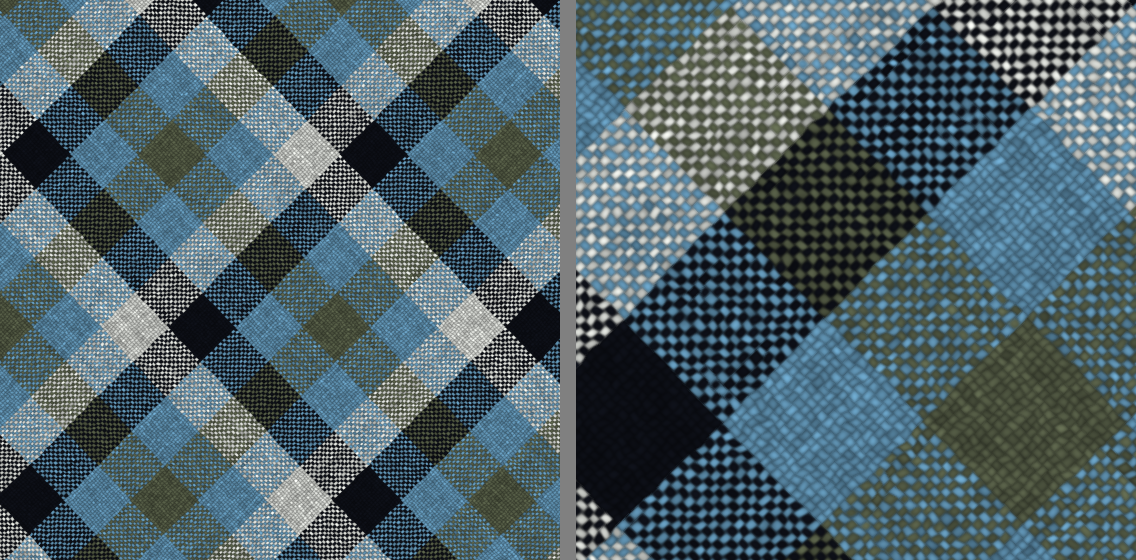
Left: the whole. Right: its middle third, enlarged.
This texture is drawn by a three.js fragment shader. Its source:

```glsl
// Plain-woven check cloth laid on the diagonal: two thread systems share one
// five-stripe sequence, and a cosine lattice decides which thread lies on top.
// Hash and noise vary thread tone, thickness, fibre grain and straightness.

varying vec2 vUv;

const float PI = 3.14159265;

// Layout: centre of one black square and the two repeat vectors
const vec2 ORIGIN = vec2(0.0645, 0.7250);
const vec2 REPEAT_DOWN = vec2(0.2956, -0.3090);
const vec2 REPEAT_UP = vec2(0.3070, 0.3085);
const float STRIPES = 5.0;
const float THREADS = 16.0;          // threads in each stripe

// Yarn colours
const vec3 BLACK = vec3(0.050, 0.060, 0.090);
const vec3 BLUE = vec3(0.375, 0.575, 0.700);
const vec3 OLIVE = vec3(0.335, 0.365, 0.275);
const vec3 WHITE = vec3(0.835, 0.845, 0.825);

// Weave relief and wear
const float GAP_SHADE = 0.56;        // brightness between threads
const float RELIEF = 0.43;           // extra brightness on thread crowns
const float EDGE = 0.50;             // softness where threads cross
const float ROW_PULL = 0.08;         // stretch of floats into level rows
const float FLOAT_PULL = 0.24;       // stretch of floats along their thread
const float JITTER = 0.50;           // uneven spacing, in threads
const float SLUB = 0.30;             // extra cover of thick yarn
const float TONE_VARIATION = 0.16;
const float GRAIN = 0.32;
const float WOBBLE = 0.0035;
const float SAMPLE_OFFSET = 0.0004;  // smoothing, in canvas units

float hash(vec2 p) {
  vec3 q = fract(vec3(p.xyx) * 0.1031);
  q += dot(q, q.yzx + 33.33);
  return fract((q.x + q.y) * q.z);
}

float noise(vec2 p) {
  vec2 i = floor(p);
  vec2 f = fract(p);
  f = f * f * (3.0 - 2.0 * f);
  return mix(mix(hash(i), hash(i + vec2(1.0, 0.0)), f.x),
             mix(hash(i + vec2(0.0, 1.0)), hash(i + 1.0), f.x), f.y);
}

float cross2(vec2 a, vec2 b) {
  return a.x * b.y - a.y * b.x;
}

// Stripe order: black, blue, olive, blue, white
vec3 yarnColour(float thread) {
  float stripe = floor(mod(thread + 0.5, STRIPES * THREADS) / THREADS);
  if (stripe < 0.5) return BLACK;
  if (stripe > 3.5) return WHITE;
  return abs(stripe - 2.0) < 0.5 ? OLIVE : BLUE;
}

// Yarn colour with its own tone and a slow change along its length
vec3 yarn(float thread, float along, float seed) {
  float tone = hash(vec2(thread, seed)) - 0.5;
  float drift = noise(vec2(along * 0.3, thread * 3.0 + seed)) - 0.5;
  return yarnColour(thread) * (1.0 + TONE_VARIATION * (tone + drift));
}

// Occasional thick lengths of yarn
float slub(float thread, float along, float seed) {
  float thick = noise(vec2(along * 0.13 + seed, thread + 0.5));
  return smoothstep(0.68, 0.92, thick);
}

vec3 cloth(vec2 uv) {
  // Slightly uneven cloth, then position counted in threads
  vec2 bend = vec2(noise(uv * 7.0), noise(uv * 7.0 + 31.0)) - 0.5;
  vec2 p = uv - ORIGIN + WOBBLE * bend;
  vec2 repeats = vec2(cross2(p, REPEAT_UP), cross2(REPEAT_DOWN, p))
               / cross2(REPEAT_DOWN, REPEAT_UP);
  vec2 st = repeats * STRIPES * THREADS + 0.5 * THREADS;
  vec2 q = st * 0.55 + 300.0;
  st += JITTER * (vec2(noise(q), noise(q + 57.0)) - 0.5);
  vec2 id = floor(st);

  // Plain-weave checker; each float reaches past its cell along its thread
  float level = cos(PI * (st.x - st.y)) * (1.0 + ROW_PULL);
  float upright = cos(PI * (st.x + st.y)) * (1.0 - ROW_PULL);
  vec2 crest = abs(sin(PI * st));
  float weave = 0.5 * (level - upright) + FLOAT_PULL * (crest.x - crest.y);
  float cover = SLUB * (slub(id.x, st.y, 11.0) - slub(id.y, st.x, 47.0));
  float over = smoothstep(-EDGE, EDGE, weave + cover);

  vec3 colour = mix(yarn(id.y, st.x, 5.0), yarn(id.x, st.y, 83.0), over);

  // Rounded crowns, dark gaps and fibre grain
  float crown = sqrt(abs(weave));
  float grain = 0.5 * hash(id + 200.0) + 0.5 * noise(st * 1.7 + 400.0) - 0.5;
  return colour * (GAP_SHADE + RELIEF * crown) * (1.0 + GRAIN * grain);
}

void main() {
  // Four nearby samples smooth the fine weave
  vec3 sum = vec3(0.0);
  for (int i = 0; i < 2; i++) {
    for (int j = 0; j < 2; j++) {
      vec2 corner = vec2(float(i), float(j)) * 2.0 - 1.0;
      sum += cloth(vUv + SAMPLE_OFFSET * corner);
    }
  }
  gl_FragColor = vec4(sum * 0.25, 1.0);
}
```
